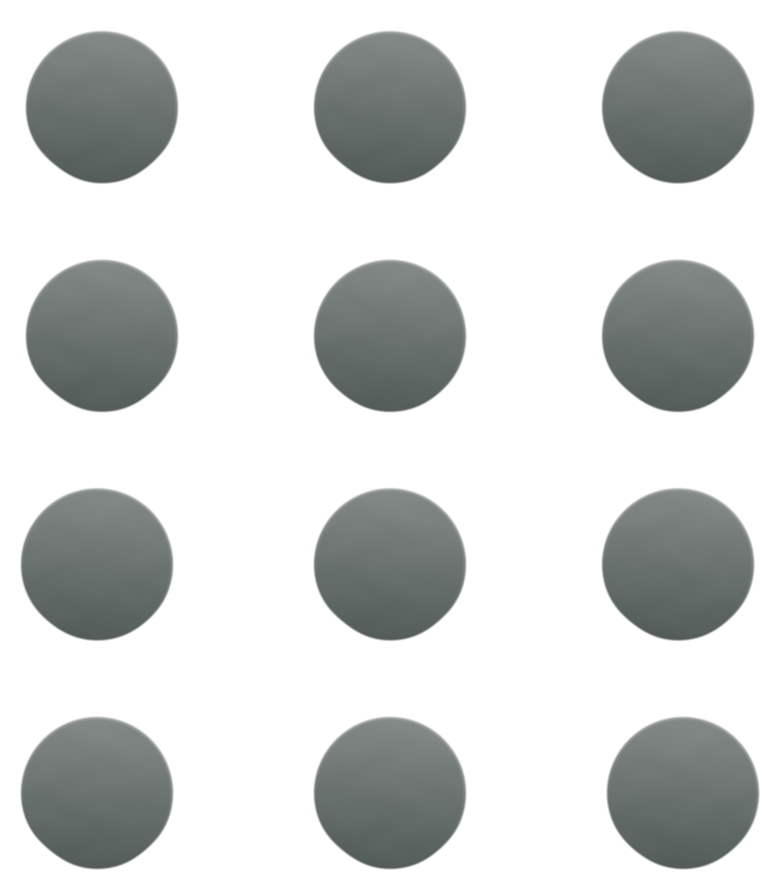
This pattern is drawn by a Shadertoy shader. Its source:

```glsl
// Three columns and four rows of grey satin discs on white.
// Each disc is a distance function with slightly flattened lower sides,
// shaded by a vertical gradient, a thin pale rim and faint layered sines.

const vec2 FIRST_CENTER = vec2(0.1138, 0.1150);  // lower left disc, in canvas heights
const vec2 PITCH = vec2(0.3215, 0.2551);
const vec2 LAST_CELL = vec2(2.0, 3.0);
const float RADIUS = 0.0848;
const float EDGE_BLUR = 0.0018;

const vec3 PAPER = vec3(1.0);
const vec3 SHADE_LOW = vec3(0.325, 0.360, 0.350);
const vec3 SHADE_HIGH = vec3(0.515, 0.540, 0.530);
const vec3 RIM_LIGHT = vec3(0.72, 0.73, 0.72);
const vec3 RIM_DARK = vec3(0.33, 0.34, 0.33);

// Sideways slip: two lower left discs go left, the lower right one goes right
float slip(vec2 cell, float amount) {
    float left = step(cell.x, 0.5) * step(cell.y, 1.5);
    float right = step(1.5, cell.x) * step(cell.y, 0.5);
    return amount * (right - left);
}

// Small repeatable variation per disc, from -1 to 1
float variation(vec2 cell) {
    return sin(cell.x * 2.3 + cell.y * 4.1 + 0.7);
}

// Narrow bump around one direction, used to flatten the outline
float bump(vec2 dir, float angle, float sharpness) {
    float facing = dot(dir, vec2(cos(angle), sin(angle)));
    return exp(-sharpness * (1.0 - facing));
}

// Signed distance to a disc with two worn lower sides
float wornDisc(vec2 q, float radius, float wear) {
    float len = length(q);
    vec2 dir = q / max(len, 1e-5);
    float dent = 0.0017 * bump(dir, -2.25, 18.0) + 0.0012 * bump(dir, -0.85, 22.0);
    return len - radius + dent * (1.0 + 0.3 * wear);
}

// Soft mottling from layered sines
float mottle(vec2 q, float phase) {
    float n = sin(q.x * 5.0 + 2.0 * sin(q.y * 7.0 + phase));
    n += 0.6 * sin(q.y * 13.0 + 1.5 * sin(q.x * 9.0 - phase));
    return n / 1.6;
}

// Disc surface: q is relative to the centre in radii, d is the signed distance
vec3 discColor(vec2 q, float d, float wear) {
    float height = 0.5 + 0.5 * (q.y + 0.08 * q.x);
    vec3 color = mix(SHADE_LOW, SHADE_HIGH, clamp(height, 0.0, 1.0));
    color += 0.006 * mottle(q, wear * 3.0);

    // Rim is pale on top and to the right, dark underneath
    float rim = smoothstep(-0.0045, 0.0, d);
    float lit = smoothstep(-0.7, 1.0, q.y + 0.3 * q.x);
    color = mix(color, RIM_LIGHT, 0.55 * rim * lit);
    return mix(color, RIM_DARK, 0.4 * rim * smoothstep(0.6, 1.0, -q.y));
}

void mainImage(out vec4 fragColor, in vec2 fragCoord) {
    vec2 p = fragCoord / iResolution.y;
    float blur = max(EDGE_BLUR, 0.75 / iResolution.y);

    // Nearest disc of the grid
    vec2 cell = clamp(floor((p - FIRST_CENTER) / PITCH + 0.5), vec2(0.0), LAST_CELL);
    vec2 center = FIRST_CENTER + cell * PITCH + vec2(slip(cell, 0.0055), 0.0);
    float wear = variation(cell);

    vec2 q = p - center;
    float d = wornDisc(q, RADIUS, wear);
    float cover = 1.0 - smoothstep(-blur, blur, d);
    vec3 color = mix(PAPER, discColor(q / RADIUS, d, wear), cover);
    fragColor = vec4(color, 1.0);
}
```
